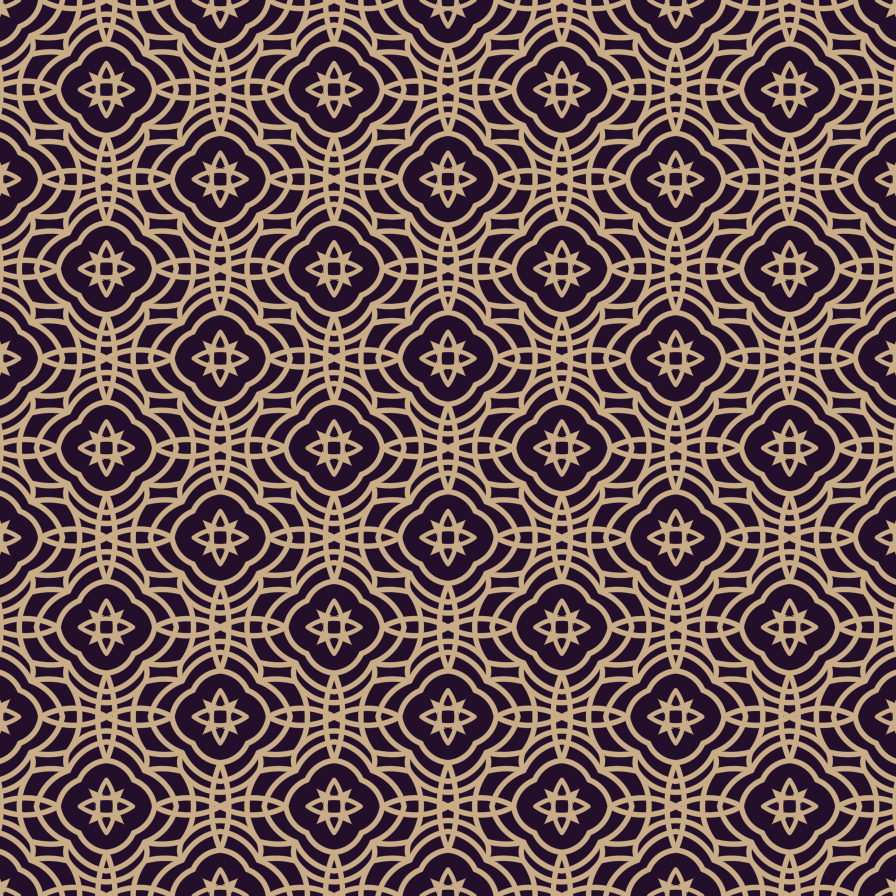
A three.js fragment shader for this pattern:

```glsl
// Interlaced tan strapwork on dark plum: eight-point stars in pointed quatrefoils.
// Mirror folds and a half turn reduce the staggered lattice to one quadrant,
// which is drawn as the nearest distance to a few bowed arcs of constant width.
varying vec2 vUv;

const float CANVAS = 1152.0;                // drawing units across the canvas
const vec2 HALF_CELL = vec2(146.4, 115.2);  // star to junction, across and up

// Distance to an arc from a to b that bows by rise to the left of its chord.
float arc(vec2 p, vec2 a, vec2 b, float rise) {
  float halfChord = 0.5 * length(b - a);
  vec2 along = (b - a) / (2.0 * halfChord);
  vec2 q = p - 0.5 * (a + b);
  q = vec2(abs(dot(q, along)), dot(q, vec2(-along.y, along.x)));
  float radius = (halfChord * halfChord + rise * rise) / (2.0 * rise);
  float drop = radius - rise;
  if (q.x * drop < halfChord * (q.y + drop))
    return abs(length(q + vec2(0.0, drop)) - radius);
  return length(q - vec2(halfChord, 0.0));
}

// Two crossed lenses with solid diagonal spikes.
float star(vec2 p) {
  float lenses = min(arc(p, vec2(0.0, 34.0), vec2(0.0, -34.0), 11.0),
                     arc(p, vec2(-34.0, 0.0), vec2(34.0, 0.0), 11.0)) - 2.9;
  float u = 0.7071 * (p.x + p.y);
  float v = 0.7071 * abs(p.x - p.y);
  float spike = max(0.92 * v + 0.39 * (u - 32.0), 13.0 - u);
  return min(lenses, spike);
}

// Straps belonging to the star at the origin, within one quadrant.
float straps(vec2 p) {
  vec2 notch = vec2(49.0, 46.0);
  vec2 horn = vec2(97.0, 45.0);
  vec2 hornTurned = HALF_CELL - horn;

  // Pointed quatrefoil
  float d = arc(p, vec2(0.0, 59.0), vec2(35.0, 34.0), 6.0);
  d = min(d, arc(p, vec2(35.0, 34.0), vec2(62.0, 0.0), 6.0));

  // Outer contour
  d = min(d, arc(p, vec2(0.0, 83.0), notch, 8.0));
  d = min(d, arc(p, notch, vec2(90.0, 0.0), 8.0));

  // Concave box between neighbouring stars
  d = min(d, arc(p, notch, horn, 3.0));
  d = min(d, arc(p, hornTurned, notch, 3.0));

  // Horns sweeping from the box to the junction arms
  d = min(d, arc(p, horn, vec2(112.0, 0.0), 4.0));
  d = min(d, arc(p, vec2(0.0, 97.0), hornTurned, 7.0));

  // Lenses along the junction arms
  d = min(d, arc(p, vec2(62.0, 0.0), vec2(HALF_CELL.x, 0.0), 11.0));
  d = min(d, arc(p, vec2(11.0, HALF_CELL.y), vec2(0.0, 59.0), 3.0));
  return d - 3.5;
}

float ornament(vec2 p) {
  return min(straps(p), star(p));
}

void main() {
  // Fold into a quadrant whose opposite corners both hold a star.
  vec2 p = (vUv - 0.5) * CANVAS + vec2(HALF_CELL.x, 0.0);
  p = abs(mod(p + HALF_CELL, 2.0 * HALF_CELL) - HALF_CELL);
  float d = min(ornament(p), ornament(HALF_CELL - p));

  float soft = max(fwidth(vUv.x) * CANVAS, 0.001) * 0.75;
  float strap = 1.0 - smoothstep(-soft, soft, d);
  vec3 plum = vec3(0.14, 0.06, 0.17);
  vec3 tan_ = vec3(0.79, 0.68, 0.53);
  gl_FragColor = vec4(mix(plum, tan_, strap), 1.0);
}
```
